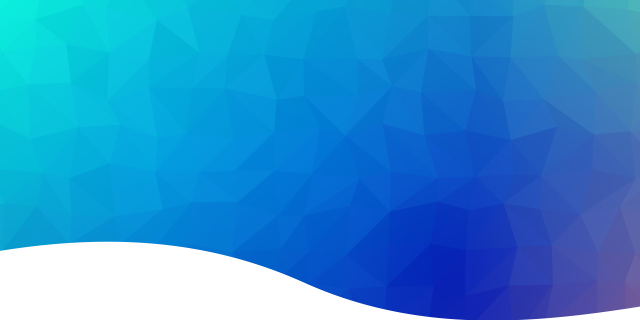
Write a WebGL 2 fragment shader that draws this background.

```glsl
#version 300 es
precision highp float;

#define CELL 0.1235
#define MESH_ORIGIN vec2(-0.013, 0.0955)
#define JITTER 0.24
#define FACET_FLATNESS 0.65
#define FACET_CONTRAST 0.035
#define WAVE_JOINT vec2(0.95, 0.117)
#define WAVE_JOINT_SLOPE -0.45
#define WAVE_END_SLOPE 0.16
#define DEEP_CENTER vec2(1.36, 0.19)
#define DEEP_RADIUS 0.22

uniform vec2 u_resolution;
out vec4 outColor;

// Colour lattice: five columns, rows from bottom to top
const vec3 LATTICE[15] = vec3[15](
    vec3(0.06, 0.52, 0.78), vec3(0.02, 0.42, 0.80), vec3(0.03, 0.27, 0.76),
    vec3(0.09, 0.17, 0.70), vec3(0.45, 0.35, 0.60),
    vec3(0.03, 0.76, 0.85), vec3(0.01, 0.62, 0.87), vec3(0.01, 0.46, 0.84),
    vec3(0.06, 0.31, 0.77), vec3(0.28, 0.41, 0.70),
    vec3(0.04, 0.94, 0.86), vec3(0.03, 0.78, 0.86), vec3(0.02, 0.64, 0.84),
    vec3(0.08, 0.53, 0.79), vec3(0.29, 0.70, 0.72));

float hash(vec2 p) {
    vec3 q = fract(p.xyx * vec3(0.1031, 0.1030, 0.0973));
    q += dot(q, q.yzx + 33.33);
    return fract((q.x + q.y) * q.z);
}

// Smooth colour field with a deep blue pool
vec3 gradientColor(vec2 p) {
    vec2 g = clamp(p * 2.0, vec2(0.0), vec2(3.999, 1.999));
    int i = int(g.x) + 5 * int(g.y);
    vec2 f = fract(g);
    vec3 low = mix(LATTICE[i], LATTICE[i + 1], f.x);
    vec3 high = mix(LATTICE[i + 5], LATTICE[i + 6], f.x);
    vec2 d = (p - DEEP_CENTER) / DEEP_RADIUS;
    return mix(low, high, f.y) - vec3(0.04, 0.10, 0.02) * exp(-dot(d, d));
}

// Jittered mesh vertex for an integer grid node
vec2 vertex(vec2 node) {
    vec2 offset = vec2(hash(node + 17.0), hash(node + 71.0)) * 2.0 - 1.0;
    return MESH_ORIGIN + CELL * (node + JITTER * offset);
}

// Signed distance to the left side of an edge
float edgeDistance(vec2 p, vec2 a, vec2 b) {
    vec2 e = normalize(b - a);
    return e.x * (p.y - a.y) - e.y * (p.x - a.x);
}

// Shaded triangle: colour times coverage, with coverage in w
vec4 facet(vec2 p, vec2 a, vec2 b, vec2 c, float seed, float pixel) {
    float d = min(edgeDistance(p, a, b), min(edgeDistance(p, b, c), edgeDistance(p, c, a)));
    float cover = clamp(0.5 + d / pixel, 0.0, 1.0);
    vec3 color = gradientColor(mix(p, (a + b + c) / 3.0, FACET_FLATNESS));
    color += (seed - 0.5) * FACET_CONTRAST * vec3(0.6, 1.0, 0.8);
    return vec4(color, 1.0) * cover;
}

// Split each quad along a random diagonal and blend nearby facets
vec3 facetMesh(vec2 p, float pixel) {
    vec2 base = floor((p - MESH_ORIGIN) / CELL);
    vec4 sum = vec4(0.0);
    for (int y = -1; y <= 1; y++) {
        for (int x = -1; x <= 1; x++) {
            vec2 n = base + vec2(x, y);
            vec2 a = vertex(n), b = vertex(n + vec2(1, 0));
            vec2 c = vertex(n + 1.0), d = vertex(n + vec2(0, 1));
            float s = hash(n + 131.0), t = hash(n + 197.0);
            if (hash(n + 43.0) > 0.5) {
                sum += facet(p, a, b, c, s, pixel) + facet(p, a, c, d, t, pixel);
            } else {
                sum += facet(p, a, b, d, s, pixel) + facet(p, b, c, d, t, pixel);
            }
        }
    }
    return sum.rgb / max(sum.w, 0.001);
}

// Cubic Hermite curve between two points with given slopes
float hermite(float x, vec2 a, vec2 b, float slopeA, float slopeB) {
    float w = b.x - a.x, t = (x - a.x) / w, u = 1.0 - t;
    return u * u * (1.0 + 2.0 * t) * a.y + t * t * (3.0 - 2.0 * t) * b.y
         + w * t * u * (u * slopeA - t * slopeB);
}

float waveHeight(float x) {
    return x < WAVE_JOINT.x
        ? hermite(x, vec2(0.0, 0.216), WAVE_JOINT, WAVE_END_SLOPE, WAVE_JOINT_SLOPE)
        : hermite(x, WAVE_JOINT, vec2(2.0, 0.042), WAVE_JOINT_SLOPE, WAVE_END_SLOPE);
}

void main() {
    vec2 p = gl_FragCoord.xy / u_resolution * vec2(2.0, 1.0);
    float pixel = 1.0 / u_resolution.y;
    vec3 color = facetMesh(p, pixel);

    // White wave along the bottom
    float white = clamp(0.5 + (waveHeight(p.x) - p.y) / pixel, 0.0, 1.0);
    outColor = vec4(mix(color, vec3(1.0), white), 1.0);
}
```
